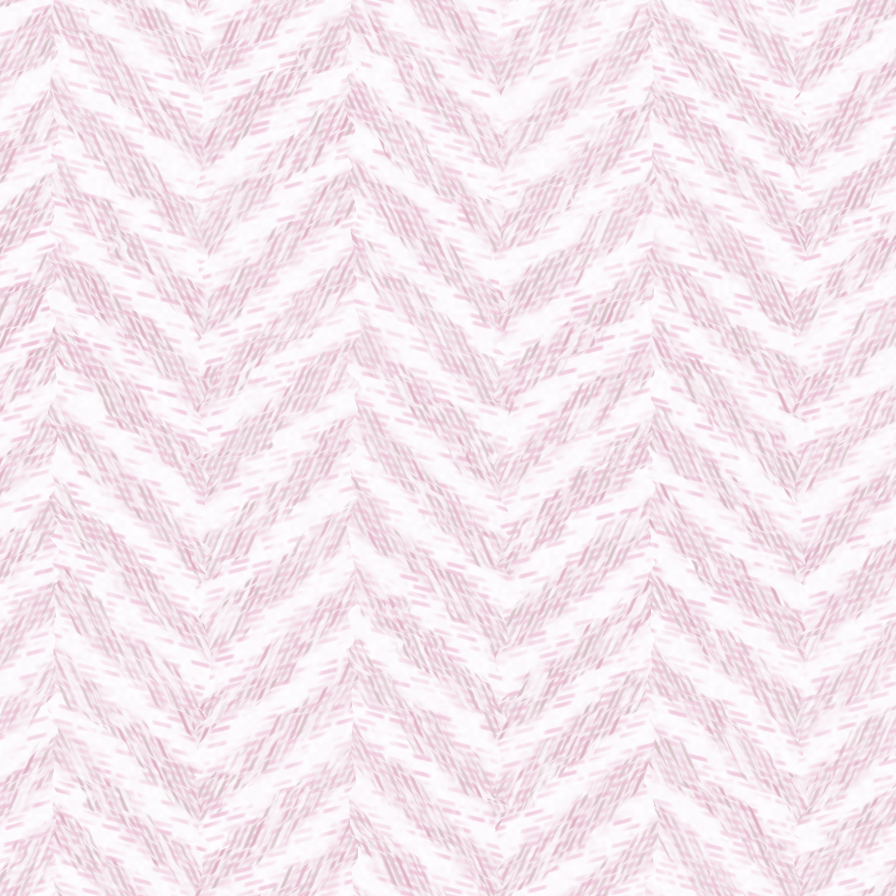
A WebGL 1 fragment shader for this texture:

```glsl
precision highp float;
// Pale pink herringbone weave: 3 zigzags across, 11 rows down.
// Each arm is mirrored about its valley; straight bands carry two layers of
// short threads, steep ones inside the band and flat ones across its fringe.
uniform vec2 u_resolution;

const float ZIGZAGS = 3.0;
const float ROWS = 11.0;
const float PEAK_X = 0.18;       // first peak, in zigzag widths
const float FALL_SLOPE = 3.5;    // rows per zigzag width
const float RISE_SLOPE = 3.05;
const float ROW_SHIFT = 0.12;

const vec3 WHITE = vec3(0.99, 0.98, 0.99);
const vec3 VEIL = vec3(0.97, 0.925, 0.95);
const vec3 PINK = vec3(0.945, 0.80, 0.875);
const vec3 ROSE = vec3(0.88, 0.72, 0.785);
const vec3 GREIGE = vec3(0.85, 0.775, 0.79);

float hash(vec2 p) {
  vec3 q = fract(vec3(p.xyx) * 0.1031);
  q += dot(q, q.yzx + 33.33);
  return fract((q.x + q.y) * q.z);
}

float noise(vec2 p) {
  vec2 i = floor(p);
  vec2 f = fract(p);
  f = f * f * (3.0 - 2.0 * f);
  return mix(mix(hash(i), hash(i + vec2(1.0, 0.0)), f.x),
             mix(hash(i + vec2(0.0, 1.0)), hash(i + vec2(1.0, 1.0)), f.x), f.y);
}

// Short thread lying along grid y: x = coverage, y and z = random per thread
vec3 thread(vec2 grid, float seed, float stagger) {
  grid.y += hash(vec2(floor(grid.x) + 90.0, seed)) * stagger;
  vec2 id = floor(grid) + seed;
  vec2 d = fract(grid) - 0.5;
  float offset = (hash(id + 41.0) - 0.5) * 0.2;
  float width = 1.0 - smoothstep(0.12, 0.42, abs(d.x + offset));
  float ends = 1.0 - smoothstep(0.28, 0.5, abs(d.y));
  return vec3(width * ends, hash(id + 17.0), hash(id + 73.0));
}

vec3 weave(vec2 p) {
  // Mirrored arm coordinates; y runs downward
  float y = 1.0 - p.y;
  float seam = (noise(vec2(p.x * 9.0, y * 70.0)) - 0.5) * 0.06;
  float x = p.x * ZIGZAGS - PEAK_X + seam;
  float f = fract(x);
  float rising = step(0.5, f);
  float s = mix(f, 1.0 - f, rising);
  vec2 arm = vec2(mix(p.x, -p.x, rising), y);
  float seed = 90.0 + 62.0 * floor(x) + rising * 31.0;

  // Band position, only slightly loose
  float slope = mix(FALL_SLOPE, RISE_SLOPE, rising);
  float row = y * ROWS - (s - 0.5) * slope + ROW_SHIFT;
  float wobble = (noise(p * vec2(8.0, 12.0)) - 0.5) * 0.12;
  float edge = abs(fract(row + wobble) - 0.5);
  float wear = 0.8 + 0.4 * noise(p * 8.0 + 3.0);
  float fuzz = (noise(p * vec2(70.0, 150.0)) - 0.5) * 0.2;
  float band = smoothstep(0.12, 0.32, edge + fuzz);
  vec3 color = mix(WHITE, VEIL, band);

  // Flat pink threads reaching across the white
  vec2 flatGrid = vec2((arm.y - 0.25 * arm.x) * 116.0, arm.x * 38.0);
  vec3 strand = thread(flatGrid, seed, 1.0);
  float fringe = smoothstep(0.06, 0.22, edge + (strand.y - 0.5) * 0.36);
  color = mix(color, PINK, strand.x * fringe * (0.3 + 0.65 * strand.z) * wear);

  // Steep threads laid in ranks along the band
  float lean = arm.x - 0.42 * arm.y;
  vec3 steep = thread(vec2(lean * 132.0, row * 7.0), seed + 13.0, 0.7);
  float body = smoothstep(0.21, 0.31, edge + (steep.y - 0.5) * 0.16);
  vec3 yarn = mix(ROSE, GREIGE, smoothstep(0.2, 0.7, steep.z));
  color = mix(color, yarn, steep.x * body * (0.35 + 0.65 * steep.y) * wear);

  // Bright fibres showing between the threads, then fine grain
  float gap = smoothstep(0.58, 0.85, noise(vec2(lean * 150.0 + seed, row * 8.0)));
  color = mix(color, WHITE, gap * band * 0.75);
  return color + (noise(p * 190.0) - 0.5) * vec3(0.012, 0.024, 0.018);
}

void main() {
  // Four samples per pixel smooth the seams and threads
  vec3 sum = vec3(0.0);
  for (int i = 0; i < 4; i++) {
    float k = float(i);
    vec2 shift = vec2(mod(k, 2.0), floor(k * 0.5)) * 0.5 - 0.25;
    sum += weave((gl_FragCoord.xy + shift) / u_resolution);
  }
  gl_FragColor = vec4(sum * 0.25, 1.0);
}
```
